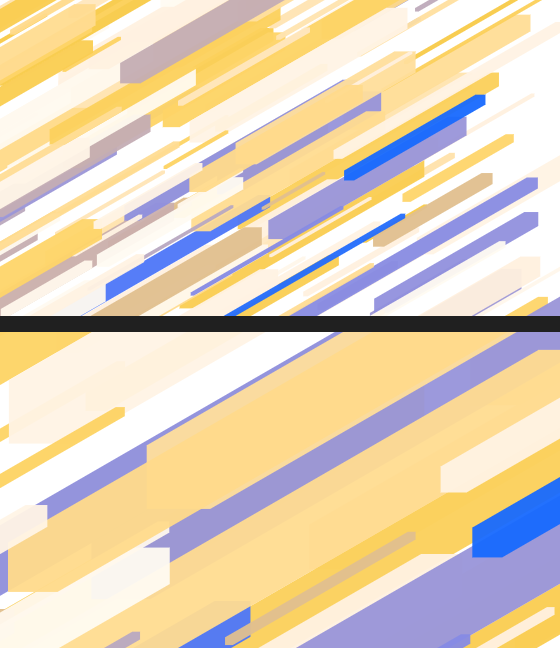
Top: the whole. Bottom: its middle third, enlarged.
Write a Shadertoy shader that draws this background.

```glsl
// Overlapping flat bars, all rising at 30 degrees, scattered over white.
// Each bar is a small square swept along the slant, giving six-sided ends;
// a loop paints them back to front in warm pastels with violet and blue.

const int BAR_COUNT = 135;
const vec2 SLANT = vec2(0.866, 0.5);

vec4 hash4(float n) {
    return fract(sin(n * vec4(12.99, 78.23, 37.72, 93.99) + 1.7) * 43758.5);
}

// Signed distance to a square of half side h swept by +-reach along SLANT
float sweptSquare(vec2 p, float h, float reach) {
    vec2 box = abs(p) - (SLANT * reach + h);
    float strip = abs(dot(p, vec2(-SLANT.y, SLANT.x))) - h * (SLANT.x + SLANT.y);
    return max(strip, max(box.x, box.y));
}

// Weighted palette, from pale to strong as pick goes from 0 to 1
vec3 barColor(float pick, float shade) {
    if (pick < 0.30) return mix(vec3(1.0, 0.94, 0.87), vec3(1.0, 0.985, 0.95), shade);
    if (pick < 0.51) return mix(vec3(1.0, 0.91, 0.76), vec3(1.0, 0.85, 0.52), shade);
    if (pick < 0.55) return vec3(0.88, 0.75, 0.56);
    if (pick < 0.76) return mix(vec3(0.97, 0.79, 0.27), vec3(1.0, 0.84, 0.43), shade);
    if (pick < 0.86) return mix(vec3(0.80, 0.69, 0.67), vec3(0.70, 0.65, 0.78), shade);
    if (pick < 0.96) return mix(vec3(0.50, 0.53, 0.91), vec3(0.63, 0.60, 0.83), shade);
    return mix(vec3(0.03, 0.40, 1.0), vec3(0.33, 0.47, 0.97), shade);
}

void mainImage(out vec4 fragColor, in vec2 fragCoord) {
    vec2 p = fragCoord / iResolution.y;
    float pixel = 1.0 / iResolution.y;
    vec3 color = vec3(1.0);

    for (int i = 0; i < BAR_COUNT; i++) {
        float id = float(i) + 1.0;
        vec4 r = hash4(id);
        vec4 s = hash4(id + 311.0);

        // Even but irregular spread, leaving the right side sparse
        vec2 spread = fract(id * vec2(0.7549, 0.5698) + 0.06 * s.xy);
        vec2 center = mix(vec2(-0.12, -0.15), vec2(1.58, 1.15), spread);

        // Many slim bars and a few broad, longer ones
        float h = mix(0.004, 0.034, r.x * r.x);
        float reach = 0.03 + 0.22 * r.x + 0.28 * r.y * r.y + 0.06 * s.z;

        // Paler towards the upper left
        float pale = smoothstep(0.1, 0.8, center.y - 0.577 * center.x);
        float pick = r.z * mix(1.0, 0.72, pale);

        // Strong blue bars stay slim
        h *= pick > 0.96 ? 0.6 : 1.0;

        float d = sweptSquare(p - center, h, reach);
        float cover = clamp(0.5 - d / pixel, 0.0, 1.0);
        color = mix(color, barColor(pick, r.w), cover * 0.95);
    }

    fragColor = vec4(color, 1.0);
}
```
